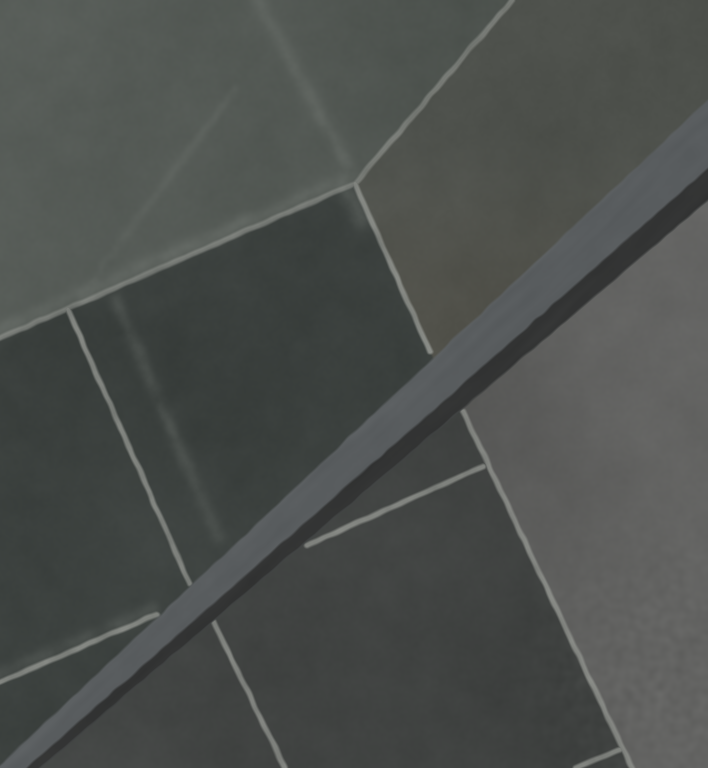
Give the GLSL for this texture, as a Shadertoy shader.

```glsl
const vec3 DARK_SLATE = vec3(0.228, 0.248, 0.238);
const vec3 LOWER_SLATE = vec3(0.250, 0.260, 0.254);
const vec3 TOP_SLATE = vec3(0.322, 0.343, 0.325);
const vec3 WARM_SLATE = vec3(0.306, 0.318, 0.298);
const vec3 PALE_SLATE = vec3(0.385, 0.386, 0.380);
const vec3 BEAM = vec3(0.345, 0.360, 0.368);
const vec3 SHADOW = vec3(0.198, 0.202, 0.201);
const vec3 GROUT = vec3(0.560, 0.570, 0.550);
const vec3 DUST = vec3(0.430, 0.450, 0.430);

const vec2 CORNER = vec2(0.462, 0.761);
const vec2 RIDGE_LEFT = vec2(0.0, 0.560);
const vec2 RIDGE_TOP = vec2(0.667, 1.0);
const vec2 JOINT_MID = vec2(0.560, 0.542);
const vec2 JOINT_LOW = vec2(0.603, 0.464);
const vec2 JOINT_END = vec2(0.823, 0.0);
const float GROUT_WIDTH = 0.0034;
const float EDGE_SOFTNESS = 0.0022;
const float GRAIN = 0.045;

vec2 hashGradient(vec2 cell) {
    vec2 h = vec2(dot(cell, vec2(127.1, 311.7)), dot(cell, vec2(269.5, 183.3)));
    return -1.0 + 2.0 * fract(sin(h) * 43758.5);
}

float gradientNoise(vec2 p) {
    vec2 i = floor(p), f = fract(p);
    vec2 u = f * f * f * (f * (f * 6.0 - 15.0) + 10.0);
    vec2 e = vec2(1.0, 0.0);
    float low = mix(dot(hashGradient(i), f), dot(hashGradient(i + e), f - e), u.x);
    float high = mix(dot(hashGradient(i + e.yx), f - e.yx),
                     dot(hashGradient(i + 1.0), f - 1.0), u.x);
    return mix(low, high, u.y);
}

float fbm(vec2 p) {
    float sum = 0.0, amp = 0.5;
    for (int i = 0; i < 5; i++) {
        sum += amp * gradientNoise(p);
        p = mat2(1.6, 1.2, -1.2, 1.6) * p + 3.7;
        amp *= 0.5;
    }
    return sum;
}

// Signed distance to the line a-b, positive on its left
float side(vec2 p, vec2 a, vec2 b) {
    vec2 d = normalize(b - a);
    return d.x * (p.y - a.y) - d.y * (p.x - a.x);
}

float segment(vec2 p, vec2 a, vec2 b) {
    vec2 d = b - a;
    return length(p - a - d * clamp(dot(p - a, d) / dot(d, d), 0.0, 1.0));
}

float fill(float dist) {
    float w = max(EDGE_SOFTNESS, 0.8 / iResolution.y);
    return smoothstep(-w, w, dist);
}

float streak(vec2 p, vec2 a, vec2 b, float width) {
    float d = segment(p, a, b) / width;
    return exp(-d * d);
}

void mainImage(out vec4 fragColor, in vec2 fragCoord) {
    vec2 p = fragCoord / iResolution.y;
    float cloud = fbm(p * 5.0);
    float grain = fbm(p * 24.0 + 9.0);
    float fine = gradientNoise(p * 130.0);
    vec2 q = p + 0.0022 * vec2(gradientNoise(p * 45.0), gradientNoise(p * 45.0 + 19.0));

    // Boundaries of the slabs and the beam
    float ridge = side(q, RIDGE_LEFT, CORNER);
    float rise = side(q, CORNER, RIDGE_TOP);
    float joint = p.y > 0.5 ? side(q, CORNER, JOINT_MID) : side(q, JOINT_LOW, JOINT_END);
    float beamTop = side(q, vec2(0.0, 0.004), vec2(0.922, 0.870));
    float shadowTop = side(q, vec2(0.039, 0.004), vec2(0.922, 0.781));
    float shadowLow = side(q, vec2(0.052, 0.0), vec2(0.922, 0.740));

    // Slab colours
    vec3 top = TOP_SLATE + 0.018 * smoothstep(0.45, 0.0, p.x) - 0.02 * smoothstep(0.4, 0.6, p.x);
    vec3 warm = WARM_SLATE + vec3(0.008, -0.004, -0.012) * smoothstep(0.85, 0.55, p.y);
    vec3 pale = PALE_SLATE - 0.04 * smoothstep(0.20, 0.0, joint) * smoothstep(0.1, 0.5, p.y);
    vec3 lower = LOWER_SLATE + 0.025 * smoothstep(0.4, 0.1, p.x);
    vec3 col = mix(lower, DARK_SLATE, fill(shadowLow));
    col += 0.012 * smoothstep(0.6, 0.2, p.y) * fill(beamTop);
    col = mix(col, mix(pale, warm, fill(shadowLow)), fill(min(joint, -rise)));
    col = mix(col, top, fill(min(ridge, rise)));
    col += GRAIN * (cloud + 0.6 * grain) + 0.006 * fine;
    float speckle = smoothstep(0.3, 0.0, length(p - vec2(0.88, 0.12)));
    col += 0.04 * speckle * gradientNoise(p * 75.0);

    // Dusty scuffs
    float dust = 0.42 * streak(q, vec2(0.335, 1.0), vec2(0.458, 0.775), 0.010);
    dust += 0.27 * streak(q, vec2(0.150, 0.609), vec2(0.285, 0.300), 0.009);
    dust += 0.28 * streak(q, vec2(0.306, 0.883), vec2(0.120, 0.635), 0.006);
    dust += 0.45 * streak(q, vec2(0.0, 0.572), vec2(0.445, 0.766), 0.010);
    dust += 0.40 * streak(q, vec2(0.450, 0.755), vec2(0.470, 0.715), 0.012);
    dust += 0.25 * streak(q, vec2(0.0, 0.123), vec2(0.200, 0.207), 0.009);
    col = mix(col, DUST, clamp(dust * (0.85 + 1.6 * grain), 0.0, 1.0));

    // Grout joints
    float d = segment(q, CORNER, JOINT_MID);
    d = min(d, segment(q, JOINT_LOW, JOINT_END));
    d = min(d, segment(q, vec2(0.0885, 0.597), vec2(0.247, 0.240)));
    d = min(d, segment(q, vec2(0.278, 0.190), vec2(0.371, 0.0)));
    d = min(d, segment(q, vec2(0.0, 0.112), vec2(0.204, 0.200)));
    d = min(d, segment(q, vec2(0.400, 0.290), vec2(0.629, 0.393)));
    d = min(d, segment(q, vec2(0.749, 0.0), vec2(0.807, 0.024)));
    float grout = 0.88 * fill(GROUT_WIDTH - d);
    float soft = min(segment(q, RIDGE_LEFT, CORNER), segment(q, CORNER, RIDGE_TOP));
    grout = max(grout, 0.68 * fill(GROUT_WIDTH - soft));
    col = mix(col, GROUT, grout * (0.92 + 0.5 * grain));

    // Diagonal beam and its dark underside
    float along = dot(p, normalize(vec2(0.922, 0.80)));
    float brushed = gradientNoise(vec2(along * 9.0, beamTop * 90.0));
    vec3 beam = BEAM + 0.015 * brushed + 0.02 * grain;
    beam += 0.03 * exp(-abs(beamTop) / 0.008) * (0.5 + brushed);
    col = mix(col, beam, fill(min(-beamTop, shadowLow)));
    vec3 shade = SHADOW + 0.02 * brushed + 0.015 * grain;
    col = mix(col, shade, fill(min(-shadowTop, shadowLow)));
    fragColor = vec4(clamp(col, 0.0, 1.0), 1.0);
}
```
